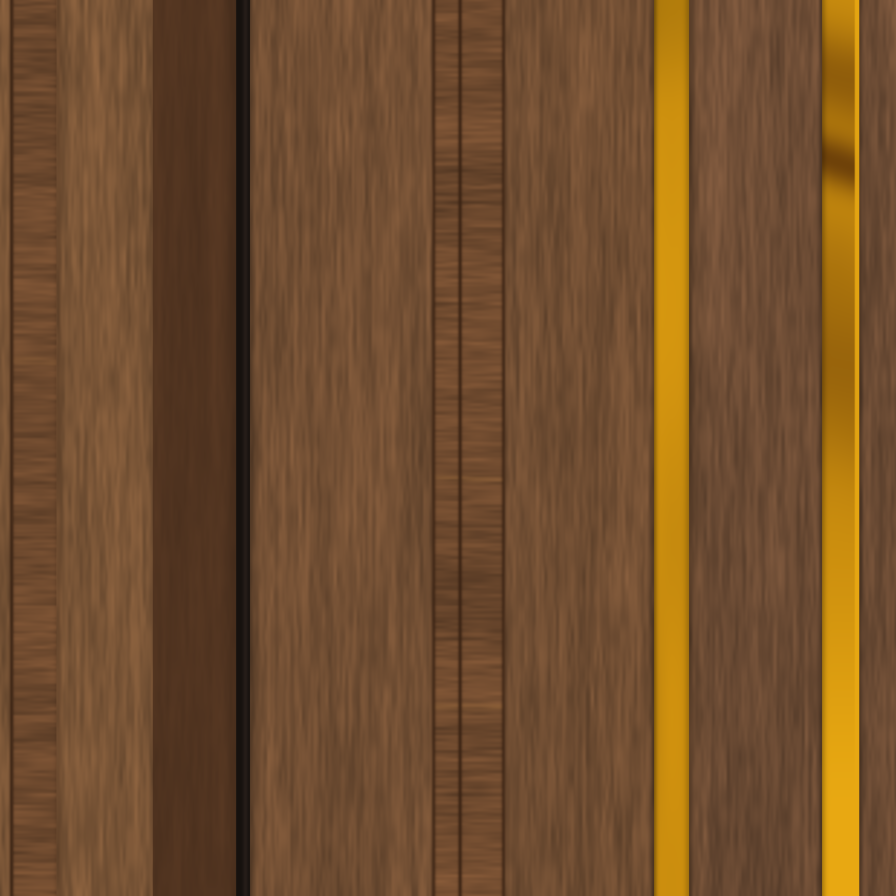
This texture is drawn by a Shadertoy shader. Its source:

```glsl
const vec3 WOOD = vec3(0.448, 0.310, 0.202);
const vec3 CROSS_WOOD = vec3(0.432, 0.288, 0.180);
const vec3 RECESS = vec3(0.325, 0.208, 0.128);
const vec3 GROOVE = vec3(0.225, 0.135, 0.075);
const vec3 GAP = vec3(0.085, 0.065, 0.055);
const vec3 STREAK = vec3(0.58, 0.40, 0.22);
const vec3 GOLD = vec3(0.795, 0.555, 0.055);
const vec3 GOLD_LIGHT = vec3(0.91, 0.66, 0.07);
const vec3 GOLD_DARK = vec3(0.40, 0.23, 0.035);

const vec2 RECESS_SPAN = vec2(0.1705, 0.2640);
const vec2 GAP_SPAN = vec2(0.2635, 0.2790);
const vec2 GOLD_A = vec2(0.7300, 0.7690);
const vec2 GOLD_B = vec2(0.9175, 0.9590);
const vec2 CROSS_LEFT = vec2(0.0140, 0.0630);
const vec2 CROSS_MID = vec2(0.4840, 0.5620);
const float GROOVE_WIDTH = 0.0024;
const float FINE_GRAIN = 0.17;
const float BROAD_GRAIN = 0.07;

float hash(vec2 p) {
    vec3 q = fract(vec3(p.xyx) * 0.1031);
    q += dot(q, q.yzx + 33.33);
    return fract((q.x + q.y) * q.z);
}

float noise(vec2 p) {
    vec2 i = floor(p), f = fract(p);
    f = f * f * (3.0 - 2.0 * f);
    return mix(mix(hash(i), hash(i + vec2(1, 0)), f.x),
               mix(hash(i + vec2(0, 1)), hash(i + vec2(1, 1)), f.x), f.y);
}

float span(float x, vec2 s) {
    float e = max(0.0008, 0.7 / iResolution.x);
    return smoothstep(s.x - e, s.x + e, x) * (1.0 - smoothstep(s.y - e, s.y + e, x));
}

float bump(float x, float center, float width) {
    float d = (x - center) / width;
    return exp(-d * d);
}

// Fibres run along p.y and vary across p.x
float grain(vec2 p) {
    float fine = 0.6 * noise(p * vec2(230.0, 14.0)) + 0.4 * noise(p * vec2(310.0, 45.0) + 17.0);
    float broad = noise(p * vec2(46.0, 2.5) + 31.0);
    return 1.0 + FINE_GRAIN * 2.0 * (fine - 0.5) + BROAD_GRAIN * 2.0 * (broad - 0.5);
}

vec3 crossWood(vec2 p, float offset) {
    vec2 q = vec2(p.y + offset, p.x);
    float bands = noise(vec2(q.x * 19.0, 3.0)) - 0.5;
    return CROSS_WOOD * (grain(q) + 0.12 * bands);
}

vec3 verticalWood(vec2 p) {
    vec3 c = WOOD * grain(p);
    c *= 1.0 + 0.05 * (p.y - 0.5);
    c *= mix(vec3(1.05, 1.06, 1.04), vec3(1.0), smoothstep(0.14, 0.30, p.x));
    return c * mix(vec3(1.0), vec3(0.96, 0.97, 1.03), smoothstep(0.74, 0.80, p.x));
}

vec3 plainGold(vec2 p) {
    float u = (p.x - GOLD_A.x) / (GOLD_A.y - GOLD_A.x);
    vec3 c = GOLD * (0.97 + 0.06 * noise(p * vec2(60.0, 5.0)));
    c = mix(c, GOLD_LIGHT, 0.30 * bump(p.y, 0.72, 0.18));
    c *= 1.0 - 0.12 * smoothstep(0.86, 1.0, p.y);
    return c * (1.0 - 0.30 * bump(u, 0.0, 0.09) - 0.18 * bump(u, 1.0, 0.12));
}

vec3 reflectiveGold(vec2 p) {
    float u = (p.x - GOLD_B.x) / (GOLD_B.y - GOLD_B.x);
    float y = p.y + 0.012 * (u - 0.5) + 0.012 * (noise(p * vec2(30.0, 14.0)) - 0.5);
    float shade = 0.58 * bump(y, 0.912, 0.055) + 0.85 * bump(y, 0.820, 0.027)
                + 0.48 * bump(y, 0.585, 0.105) + 0.16 * bump(y, 0.71, 0.08);
    vec3 c = mix(GOLD, GOLD_LIGHT, 1.0 - smoothstep(0.08, 0.45, p.y));
    c = mix(c, GOLD_DARK, min(shade, 0.95));
    c *= 1.0 - 0.22 * bump(u, 0.0, 0.10);
    // Polished right edge
    return mix(c, GOLD_LIGHT, 0.9 * smoothstep(0.85, 0.91, u));
}

void mainImage(out vec4 fragColor, in vec2 fragCoord) {
    vec2 p = fragCoord / iResolution.xy;
    vec3 c = verticalWood(p);

    // Strips with horizontal grain and pale streaks
    float leftStrip = span(p.x, CROSS_LEFT), midStrip = span(p.x, CROSS_MID);
    c = mix(c, crossWood(p, 0.0), leftStrip);
    c = mix(c, crossWood(p, 2.3), midStrip);
    float streak = leftStrip * bump(p.y, 0.597, 0.005)
                 + midStrip * (bump(p.y, 0.466, 0.004) + bump(p.y, 0.211, 0.004));
    c = mix(c, STREAK, 0.55 * streak * noise(p * vec2(30.0, 300.0)));

    // Grooves and soft seams
    float groove = bump(p.x, 0.0130, GROOVE_WIDTH) + bump(p.x, 0.5135, GROOVE_WIDTH)
                 + 0.85 * (bump(p.x, CROSS_MID.x, GROOVE_WIDTH) + bump(p.x, CROSS_MID.y, GROOVE_WIDTH))
                 + 0.28 * bump(p.x, 0.0650, 0.004);
    c = mix(c, GROOVE, min(0.85 * groove, 1.0));

    // Shaded recess and black gap
    float ribs = noise(vec2(p.x * 75.0, p.y * 1.5));
    vec3 recess = RECESS * (mix(1.0, grain(p), 0.35) + 0.10 * (ribs - 0.5));
    recess *= 1.0 - 0.16 * smoothstep(0.245, RECESS_SPAN.y, p.x);
    c = mix(c, recess, span(p.x, RECESS_SPAN));
    c *= 1.0 - 0.25 * bump(p.x, GAP_SPAN.y, 0.005);
    vec3 gap = GAP * (1.0 + 0.7 * bump(p.x, 0.274, 0.003));
    c = mix(c, gap, span(p.x, GAP_SPAN));

    // Gold inlays with contact shadows
    c *= 1.0 - 0.30 * (bump(p.x, GOLD_A.x, 0.004) + bump(p.x, GOLD_A.y, 0.005)
                     + bump(p.x, GOLD_B.x, 0.004) + bump(p.x, GOLD_B.y, 0.004));
    c = mix(c, plainGold(p), span(p.x, GOLD_A));
    c = mix(c, reflectiveGold(p), span(p.x, GOLD_B));

    fragColor = vec4(clamp(c, 0.0, 1.0), 1.0);
}
```
